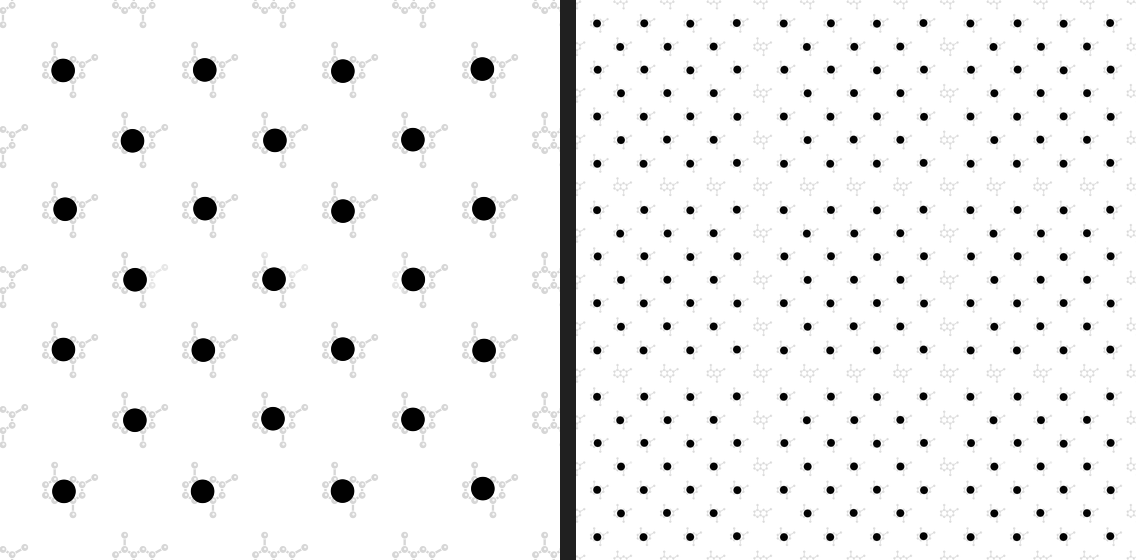
Left: one tile. Right: repeated 3 by 3.
A WebGL 2 fragment shader for this pattern:

```glsl
#version 300 es
precision highp float;

uniform vec2 u_resolution;
out vec4 fragColor;

const float REPEATS = 4.0;
const float CELL = 192.0;                // cell side; the canvas spans REPEATS * CELL
const float RING_RADIUS = 14.5;
const float ATOM_RADIUS = 4.7;
const float ATOM_GAP = 5.7;              // clear margin between atom and bond
const float BOND_HALF_WIDTH = 1.6;
const float DOT_RADIUS = 16.2;
const float DOT_JITTER = 2.0;

const vec3 PAPER = vec3(1.0);
const vec3 INK = vec3(0.005);
const vec3 GREY = vec3(0.84);
const vec3 PALE_GREY = vec3(0.92);

vec2 hash2(vec2 p) {
    vec3 q = fract(p.xyx * vec3(0.1031, 0.1030, 0.0973));
    q += dot(q, q.yzx + 33.33);
    return fract((q.xx + q.yz) * q.zy);
}

vec2 polar(float radius, float degrees) {
    float a = radians(degrees);
    return radius * vec2(cos(a), sin(a));
}

float segmentDistance(vec2 p, vec2 a, vec2 b) {
    vec2 ab = b - a;
    float t = clamp(dot(p - a, ab) / dot(ab, ab), 0.0, 1.0);
    return length(p - a - ab * t);
}

float coverage(float d, float blur) {
    return 1.0 - smoothstep(-0.5 * blur, 0.5 * blur, d);
}

// Keeps whichever offset points to the closer atom
vec2 nearer(vec2 a, vec2 b) {
    return dot(a, a) < dot(b, b) ? a : b;
}

// Adds a side bond with an atom at its free end
void addBranch(vec2 p, vec2 root, vec2 arm, inout vec2 atom, inout float bond) {
    atom = nearer(atom, p - root - arm);
    bond = min(bond, segmentDistance(p, root, root + arm));
}

// Two fused six-sided rings with three branches
float moleculeMask(vec2 p, float blur) {
    vec2 atom = vec2(1000.0);
    float bond = 1000.0;
    float halfWidth = RING_RADIUS * 0.866;
    vec2 leftRing = vec2(-halfWidth, 0.0);
    vec2 rightRing = vec2(halfWidth, 0.0);

    for (int side = 0; side < 2; side++) {
        vec2 center = side == 0 ? leftRing : rightRing;
        for (int k = 0; k < 6; k++) {
            float angle = 30.0 + 60.0 * float(k);
            vec2 a = center + polar(RING_RADIUS, angle);
            vec2 b = center + polar(RING_RADIUS, angle + 60.0);
            atom = nearer(atom, p - a);
            bond = min(bond, segmentDistance(p, a, b));
        }
    }
    addBranch(p, leftRing + polar(RING_RADIUS, 90.0), polar(19.5, 90.0), atom, bond);
    addBranch(p, rightRing + polar(RING_RADIUS, -90.0), polar(19.5, -90.0), atom, bond);
    addBranch(p, rightRing + polar(RING_RADIUS, 30.0), polar(20.0, 30.0), atom, bond);

    float ball = coverage(length(atom) - ATOM_RADIUS, blur);
    float glint = coverage(length(atom - vec2(0.7, 0.6)) - 1.6, blur);
    float stick = coverage(bond - BOND_HALF_WIDTH, blur)
                * (1.0 - coverage(length(atom) - ATOM_GAP, blur));
    return max(ball * (1.0 - 0.85 * glint), stick);
}

// Draws one square lattice of molecules; the staggered one skips dots on the border
vec3 drawLattice(vec3 color, vec2 p, vec2 origin, bool staggered, float blur) {
    vec2 id = floor((p - origin) / CELL + 0.5);
    vec2 local = p - origin - id * CELL;
    id = mod(id, REPEATS);
    bool hasDot = !staggered || (id.x < REPEATS - 1.5 && id.y > 0.5);

    // Worn side of the molecules in the middle row
    float worn = 0.0;
    if (staggered && hasDot && abs(id.y - 2.0) < 0.5) {
        vec2 direction = polar(1.0, 10.0 + 43.0 * id.x * id.x);
        worn = 0.8 * smoothstep(8.0, 22.0, dot(local, direction));
    }
    color = mix(color, mix(GREY, PALE_GREY, worn), moleculeMask(local, blur));

    // Slightly displaced dot
    float seed = staggered ? 17.0 : 5.0;
    vec2 shift = (hash2(id + seed) * 2.0 - 1.0) * DOT_JITTER;
    float dotMask = coverage(length(local - shift) - DOT_RADIUS, blur);
    return mix(color, INK, hasDot ? dotMask : 0.0);
}

void main() {
    float span = REPEATS * CELL;
    vec2 p = gl_FragCoord.xy / u_resolution * span;
    float blur = 1.2 * span / min(u_resolution.x, u_resolution.y);
    vec3 color = drawLattice(PAPER, p, vec2(87.5, 96.0), false, blur);
    color = drawLattice(color, p, vec2(183.5, 0.0), true, blur);
    fragColor = vec4(color, 1.0);
}
```
